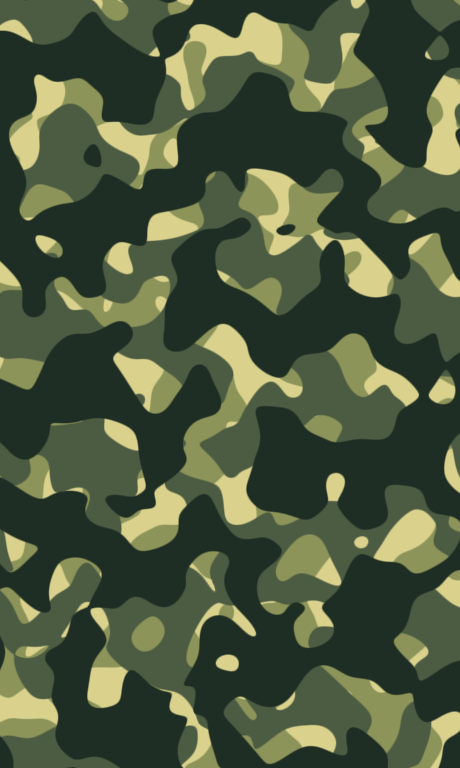
Give the GLSL for this pattern, as a Shadertoy shader.

```glsl
// Woodland camouflage: sand ground overlaid by olive, moss and dark green blobs.
// Each layer is a level set of many sine waves in spread directions, normalised
// to unit variance so that its threshold sets the share of area it covers.

const vec3 SAND  = vec3(0.85, 0.82, 0.55);
const vec3 OLIVE = vec3(0.55, 0.58, 0.35);
const vec3 MOSS  = vec3(0.30, 0.36, 0.26);
const vec3 DARK  = vec3(0.12, 0.18, 0.14);

// Layer settings: x = threshold, y = scale, z = seed
const vec3 OLIVE_LAYER = vec3(-0.19, 1.60, 3.7);
const vec3 MOSS_LAYER  = vec3( 0.13, 1.55, 8.2);
const vec3 DARK_LAYER  = vec3( 0.06, 1.45, 5.1);

const int   WAVES     = 32;    // sine waves per layer
const float FREQ_LOW  = 2.0;   // cycles per canvas width at scale 1
const float FREQ_HIGH = 7.5;
const float FALLOFF   = 1.25;  // how fast finer waves fade
const float WARP      = 0.022; // bending of the blobs
const float EDGE      = 0.9;   // edge softness

const float TAU = 6.2832;
const float GOLDEN_ANGLE = 2.39996;

float hash(float n, float seed) {
    return fract(sin(n * 12.9898 + seed * 78.233) * 43758.55);
}

// Sum of sine waves with zero mean and unit variance
float waveField(vec2 p, float seed) {
    float sum = 0.0, power = 0.0;
    for (int i = 0; i < WAVES; i++) {
        float n = float(i);
        float freq = mix(FREQ_LOW, FREQ_HIGH, n / float(WAVES - 1));
        float amp = pow(freq, -FALLOFF);
        float angle = n * GOLDEN_ANGLE + seed;
        vec2 dir = vec2(cos(angle), sin(angle));
        sum += amp * sin(TAU * (freq * dot(dir, p) + hash(n + 1.0, seed)));
        power += 0.5 * amp * amp;
    }
    return sum / sqrt(power);
}

// Smooth-edged coverage of one blob layer
float blobs(vec2 p, vec3 layer) {
    vec2 q = p * layer.y;
    q += WARP * sin(TAU * 2.7 * q.yx + layer.z * vec2(1.0, 2.3));
    float level = waveField(q, layer.z) - layer.x;
    float width = max(EDGE * fwidth(level), 1e-4);
    return smoothstep(-width, width, level);
}

void mainImage(out vec4 fragColor, in vec2 fragCoord) {
    vec2 p = fragCoord / iResolution.x;

    // Paint from the lightest ground to the darkest cover
    vec3 color = SAND;
    color = mix(color, OLIVE, blobs(p, OLIVE_LAYER));
    color = mix(color, MOSS, blobs(p, MOSS_LAYER));
    color = mix(color, DARK, blobs(p, DARK_LAYER));

    fragColor = vec4(color, 1.0);
}
```
